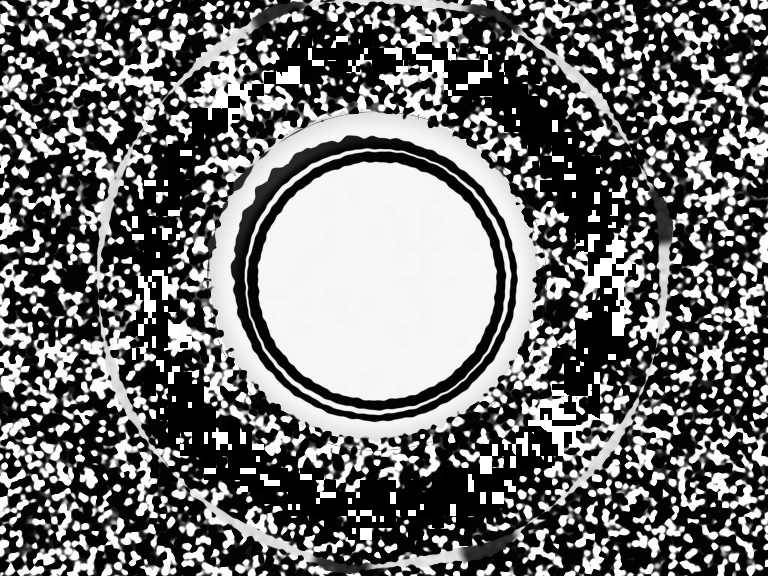
This background is drawn by a WebGL 2 fragment shader. Its source:

```glsl
#version 300 es
precision highp float;
uniform vec2 u_resolution;
out vec4 outColor;

// Lengths are fractions of the canvas height
const vec2 DISC_CENTER = vec2(-0.012, 0.012);
const vec2 HALO_CENTER = vec2(-0.016, 0.020);
const vec2 ARC_CENTER = vec2(-0.005, 0.012);
const float DISC_RADIUS = 0.207;
const float LINE_RADIUS = 0.2275;
const float RIM_RADIUS = 0.243;
const float HALO_RADIUS = 0.281;
const float ARC_RADIUS = 0.491;
const float BAND_INNER = 0.335;
const float BAND_OUTER = 0.455;
const float SPECKLE_SCALE = 100.0;
const float TILE_SCALE = 48.0;
const float SOFTNESS = 0.0015;
const float BLACK = 0.01;
const float CHARCOAL = 0.16;
const float PAPER = 0.965;
const float SILVER = 0.86;

// Directions in degrees, counterclockwise from the right
const float BRIGHT_CLUMPS[5] = float[](3.0, 75.0, 127.0, 188.0, 321.0);
const float DARK_ARCS[5] = float[](13.0, 66.0, 110.0, 263.0, 293.0);

float hash(vec2 p) {
    vec3 q = fract(p.xyx * vec3(0.1031, 0.1030, 0.0973));
    q += dot(q, q.yzx + 33.33);
    return fract((q.x + q.y) * q.z);
}

// 1 inside the radius, 0 outside
float inside(float r, float radius) {
    return 1.0 - smoothstep(-SOFTNESS, SOFTNESS, r - radius);
}

// Bell curve around a direction, width in radians
float lobe(float angle, float degreesAt, float width) {
    float d = sin(0.5 * (angle - radians(degreesAt))) * 2.0 / width;
    return exp(-d * d);
}

// Cellular noise: jittered points carry signed, overlapping bumps
float cellularBumps(vec2 p) {
    vec2 cell = floor(p);
    float sum = 0.0;
    for (int y = -1; y <= 1; y++) {
        for (int x = -1; x <= 1; x++) {
            vec2 id = cell + vec2(x, y);
            vec2 d = id + vec2(hash(id), hash(id + 71.3)) - p;
            float w = max(0.0, 1.0 - dot(d, d));
            sum += (hash(id + 137.7) * 2.0 - 1.0) * w * w * w;
        }
    }
    return sum;
}

float wobble(float a) {
    return sin(a * 19.0) * 0.4 + sin(a * 43.0 + 1.7) * 0.35 + sin(a * 71.0 + 0.6) * 0.25;
}

// Tiles split into upright or flat bars
float blocks(vec2 p, float density) {
    vec2 tile = floor(p * TILE_SCALE);
    float kind = hash(tile + 19.0);
    vec2 bars = kind < 0.35 ? vec2(1.0, 2.0) : kind < 0.7 ? vec2(2.0, 1.0) : vec2(3.0, 2.0);
    vec2 bar = floor(p * TILE_SCALE * bars);
    float chance = density * (0.35 + 1.3 * hash(tile + 53.0));
    return step(hash(bar + 211.0), chance);
}

void main() {
    vec2 p = (gl_FragCoord.xy - 0.5 * u_resolution) / u_resolution.y;
    vec2 field = p + 3.0;
    vec2 q = p - DISC_CENTER;
    float r = length(q);
    float a = atan(q.y, q.x);
    float upperLeft = lobe(a, 135.0, 0.8);
    float clump = 0.0;
    float darkArc = 0.0;
    for (int i = 0; i < 5; i++) {
        clump += lobe(a, BRIGHT_CLUMPS[i], 0.17);
        darkArc += lobe(a, DARK_ARCS[i], 0.11);
    }

    // Speckled ground, brighter beside the halo
    float bumps = cellularBumps(field * SPECKLE_SCALE);
    float nearHalo = exp(-pow((r - 0.31) / 0.035, 2.0));
    float band = smoothstep(0.33, 0.37, r) * (1.0 - smoothstep(0.44, 0.48, r));
    float level = 0.11 - 0.08 * nearHalo * (0.4 + upperLeft) + band * (0.12 - 0.3 * clump);
    float shade = mix(BLACK, 0.99, smoothstep(-0.17, 0.17, bumps - level));

    // Dark band of square blocks
    vec2 tileCenter = (floor(field * TILE_SCALE) + 0.5) / TILE_SCALE - 3.0;
    float tileR = length(tileCenter - DISC_CENTER);
    float bandDepth = min(tileR - BAND_INNER, BAND_OUTER - tileR) / 0.045;
    float inBand = step(hash(floor(field * TILE_SCALE)), bandDepth - 0.5 * upperLeft);
    shade = mix(shade, blocks(field, 0.13 + 0.42 * clump), inBand);

    // Broken outer arc with charcoal patches
    vec2 arcOffset = p - ARC_CENTER;
    float arcR = length(arcOffset) - ARC_RADIUS - 0.012 * darkArc;
    float arcWidth = 0.005 + 0.004 * sin(a * 9.0 + 1.0) + 0.004 * bumps + 0.007 * darkArc;
    float arcTone = mix(SILVER, CHARCOAL, smoothstep(0.3, 0.6, darkArc));
    shade = mix(shade, arcTone + 0.06 * bumps, inside(abs(arcR), arcWidth));

    // Pale halo with a ragged edge and charcoal flecks
    float haloR = length(p - HALO_CENTER);
    float haloEdge = HALO_RADIUS + 0.009 * upperLeft + 0.007 * bumps;
    float haloTone = mix(PAPER, SILVER, smoothstep(0.25, 0.295, haloR));
    shade = mix(shade, haloTone, inside(haloR, haloEdge));
    float fleckWidth = 0.009 * lobe(a, 152.0, 0.4) * (0.3 + wobble(a * 0.7));
    shade = mix(shade, CHARCOAL, inside(abs(r - 0.294), fleckWidth));

    // Scalloped rim, thicker at the upper left
    float scallops = abs(sin(a * 17.0)) * 0.008 + wobble(a) * 0.003;
    float rimEdge = RIM_RADIUS + 0.0018 * wobble(a) + upperLeft * (0.013 + scallops);
    float rimTone = mix(BLACK, CHARCOAL, upperLeft * smoothstep(0.232, 0.25, r));
    shade = mix(shade, rimTone, inside(r, rimEdge));

    // Thin light line, then the central disc
    float lineR = abs(r - LINE_RADIUS - 0.0015 * wobble(a + 2.0));
    shade = mix(shade, PAPER, inside(lineR, 0.0032 + 0.0015 * sin(a * 3.0 + 1.0)));
    float discTone = PAPER + 0.008 * (hash(floor(field * TILE_SCALE)) - 0.5);
    shade = mix(shade, discTone, inside(r, DISC_RADIUS + 0.002 * wobble(a + 4.0)));

    outColor = vec4(vec3(clamp(shade, 0.0, 1.0)), 1.0);
}
```
